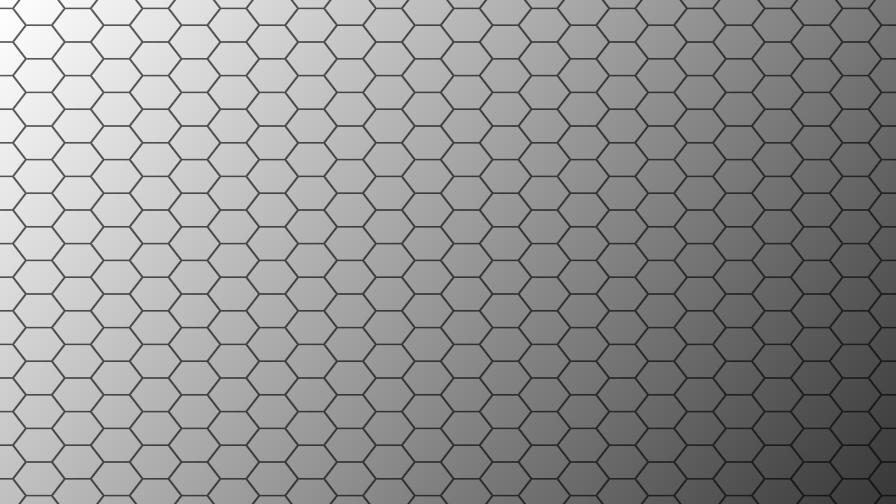
Give the GLSL for this pattern, as a Shadertoy shader.

```glsl
// Honeycomb of wide, flat-topped hexagons with thin dark joints over a
// diagonal grey fade. Columns are staggered by half a cell, and the joints
// come from one folded hexagon distance.

const vec2 CELLS = vec2(23.04, 15.0);   // columns across, rows down
const float ROW_OFFSET = 0.25;          // vertical phase of the even columns
const float JOINT_HALF_WIDTH = 0.024;   // in row heights
const float JOINT_TONE = 0.36;          // joint brightness relative to the face

// Position relative to the cell centre, odd columns raised by half a row.
vec2 staggeredCell(vec2 p, float rowOffset) {
    float column = floor(p.x + 0.5);
    float rise = rowOffset + 0.5 * mod(column, 2.0);
    return vec2(p.x - column, fract(p.y - rise + 0.5) - 0.5);
}

// Distance to the nearest hexagon edge, in row heights.
float hexEdge(vec2 cell) {
    vec2 q = abs(cell);
    return abs(0.5 - max(q.y, 0.75 * q.x + 0.5 * q.y));
}

// Soft-edged coverage of a line around zero distance.
float lineMask(float dist, float halfWidth, float blur) {
    return 1.0 - smoothstep(halfWidth - blur, halfWidth + blur, dist);
}

// Linear fade, bright at upper left and dark at lower right.
float diagonalFade(vec2 uv, float middle, vec2 slope) {
    return clamp(middle + dot(uv - 0.5, slope), 0.0, 1.0);
}

void mainImage(out vec4 fragColor, in vec2 fragCoord) {
    vec2 uv = fragCoord / iResolution.xy;
    float pixel = CELLS.y / iResolution.y;

    // Faces
    float shade = diagonalFade(uv, 0.61, vec2(-0.54, 0.25));

    // Joints
    float edge = hexEdge(staggeredCell(uv * CELLS, ROW_OFFSET));
    float joint = lineMask(edge, JOINT_HALF_WIDTH, 0.6 * pixel);

    fragColor = vec4(vec3(shade * mix(1.0, JOINT_TONE, joint)), 1.0);
}
```
